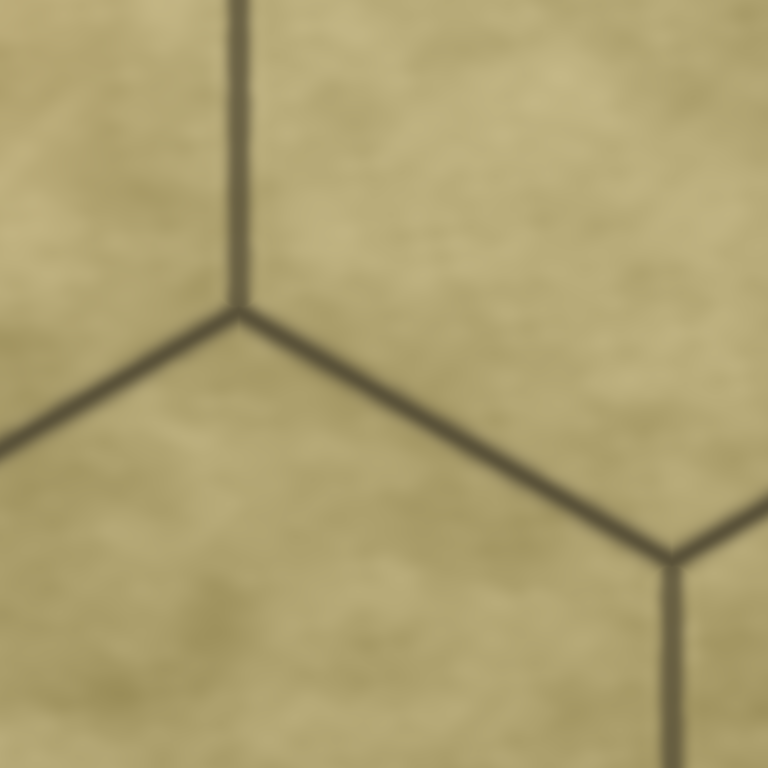
This pattern is drawn by a WebGL 1 fragment shader. Its source:

```glsl
precision highp float;
// Large pointy-top hexagons outlined by soft dark grooves on mottled khaki.
// A folded hexagonal lattice gives the distance to each groove, and layered
// value noise gives the blotchy ground and the uneven edges of the grooves.

uniform vec2 u_resolution;

float hash(vec2 p) {
  vec3 q = fract(vec3(p.xyx) * 0.1031);
  q += dot(q, q.yzx + 33.33);
  return fract((q.x + q.y) * q.z);
}

float valueNoise(vec2 p) {
  vec2 cell = floor(p);
  vec2 f = fract(p);
  f = f * f * (3.0 - 2.0 * f);
  float low = mix(hash(cell), hash(cell + vec2(1.0, 0.0)), f.x);
  float high = mix(hash(cell + vec2(0.0, 1.0)), hash(cell + 1.0), f.x);
  return mix(low, high, f.y);
}

// Layered noise centred on zero, turned a little at each octave
float mottle(vec2 p) {
  float sum = 0.0;
  float weight = 0.5;
  for (int i = 0; i < 4; i++) {
    sum += weight * (valueNoise(p) - 0.5);
    p = mat2(1.9, 0.4, -0.4, 1.9) * p + 17.3;
    weight *= 0.77;
  }
  return sum;
}

// Offset from the nearest hexagon centre, for cells one unit across the flats
vec2 hexOffset(vec2 p) {
  vec2 period = vec2(1.0, 1.7320508);
  vec2 a = mod(p, period) - 0.5 * period;
  vec2 b = mod(p - 0.5 * period, period) - 0.5 * period;
  return dot(a, a) < dot(b, b) ? a : b;
}

vec3 ground(vec2 uv) {
  float tone = 0.125 * mottle(uv * vec2(4.2, 5.8) + 8.0);
  tone += 0.05 * (uv.y - 0.5);

  // Sparse darker stains
  tone -= 0.03 * smoothstep(0.65, 1.0, valueNoise(uv * vec2(7.0, 11.0) + 41.0));

  // Warmer wear toward the upper left
  float warmth = (1.0 - smoothstep(0.0, 0.35, uv.x)) * smoothstep(0.4, 1.0, uv.y);
  return vec3(0.698, 0.647, 0.449) + tone * vec3(1.0, 1.0, 1.08)
       + warmth * vec3(0.010, 0.0, -0.004);
}

void main() {
  vec2 uv = gl_FragCoord.xy / u_resolution;
  float cellWidth = 1.128;
  vec2 q = abs(hexOffset((uv - vec2(0.311, -0.057)) / cellWidth));

  // Distances to the sides and to the nearest corner, in canvas units
  float upright = cellWidth * (0.5 - q.x);
  float slanted = cellWidth * (0.5 - dot(q, vec2(0.5, 0.8660254)));
  float corner = cellWidth * min(length(q - vec2(0.0, 0.5773503)),
                                 length(q - vec2(0.5, 0.2886751)));

  // Bell-shaped profiles: upright grooves are flatter and paler at the core
  float spread = 1.0 + 0.14 * (valueNoise(uv * 36.0 + 9.0) - 0.5);
  float uprightInk = 0.80 * exp(-pow(max(upright, 0.0) / (0.0165 * spread), 2.6));
  float slantedInk = 0.97 * exp(-pow(slanted / (0.0163 * spread), 2.0));
  float ink = max(uprightInk, slantedInk);

  // Dark pooling where three grooves meet
  ink = mix(ink, 1.0, 0.4 * exp(-pow(corner / 0.017, 2.0)));

  vec3 color = ground(uv);
  // Faint pale rim beside the upright grooves
  color += 0.008 * exp(-pow((upright - 0.030) / 0.008, 2.0));
  gl_FragColor = vec4(mix(color, vec3(0.345, 0.315, 0.220), ink), 1.0);
}
```
